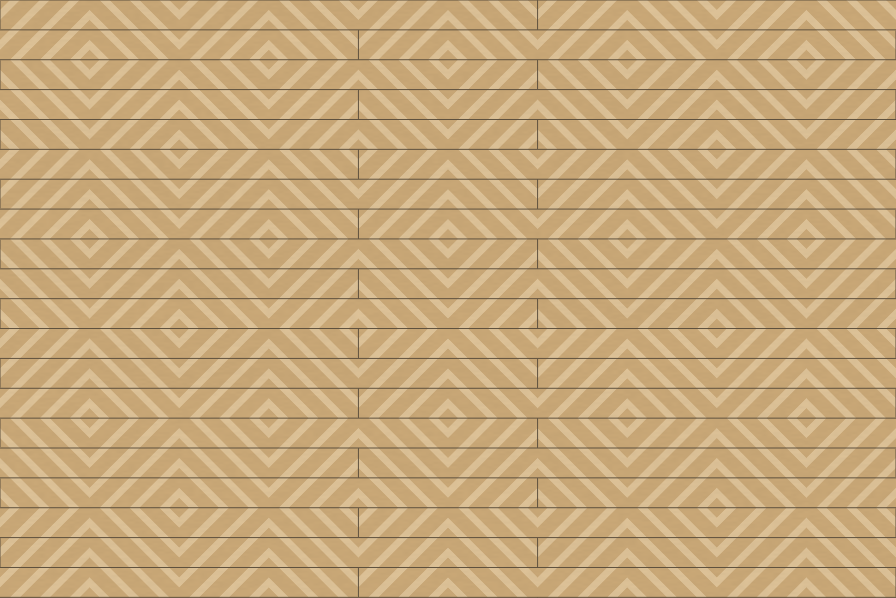
Write a Shadertoy shader that draws this pattern.

```glsl
// Wooden planks laid in staggered rows, inlaid with pale concentric diamonds.

float hash(vec2 p) {
    vec3 q = fract(p.xyx * vec3(0.1031, 0.1030, 0.0973));
    q += dot(q, q.yzx + 33.33);
    return fract((q.x + q.y) * q.z);
}

float valueNoise(vec2 p) {
    vec2 cell = floor(p), f = fract(p);
    f = f * f * (3.0 - 2.0 * f);
    return mix(mix(hash(cell), hash(cell + vec2(1, 0)), f.x),
               mix(hash(cell + vec2(0, 1)), hash(cell + vec2(1, 1)), f.x), f.y);
}

// Share of a pixel covered by a thin line whose centre is dist away.
float lineCoverage(float dist, float halfWidth, float pixel) {
    float near = max(dist - 0.5 * pixel, -halfWidth);
    float far = min(dist + 0.5 * pixel, halfWidth);
    return clamp((far - near) / pixel, 0.0, 1.0);
}

// Distance to the nearest multiple of period.
float repeatDistance(float x, float period) {
    return abs(mod(x + 0.5 * period, period) - 0.5 * period);
}

void mainImage(out vec4 fragColor, in vec2 fragCoord) {
    // One unit is a plank's height; rows count down from the top.
    float pixel = 30.0 / iResolution.x;
    vec2 p = vec2(fragCoord.x, iResolution.y - fragCoord.y) * pixel;
    float row = floor(p.y);

    // Nested diamonds on a checkered lattice, six units per repeat.
    float diamond = repeatDistance(p.x - 3.0, 6.0) + repeatDistance(p.y - 2.0, 6.0);
    diamond = min(diamond, 6.0 - diamond);
    float band = abs(fract(diamond) - 0.5) - 1.0 / 6.0;
    float inlay = 1.0 - smoothstep(-0.7 * pixel, 0.7 * pixel, band);
    vec3 color = mix(vec3(0.78, 0.65, 0.46), vec3(0.855, 0.75, 0.585), inlay);

    // Fine grain and a slight tone change between planks.
    float jointOffset = mod(row, 2.0) * 12.0;
    float plank = floor((p.x - jointOffset) / 18.0);
    float grain = valueNoise(p * vec2(5.0, 14.0) + row * 7.0) - 0.5;
    color *= 1.0 + 0.022 * grain + 0.008 * (hash(vec2(plank + 9.0, row)) - 0.5);

    // Row seams and the staggered end joints.
    float seam = lineCoverage(repeatDistance(p.y, 1.0), 0.016, pixel);
    float joint = lineCoverage(repeatDistance(p.x - jointOffset, 18.0), 0.016, pixel);
    color = mix(color, vec3(0.35, 0.30, 0.23), max(seam, joint));

    fragColor = vec4(color, 1.0);
}
```
